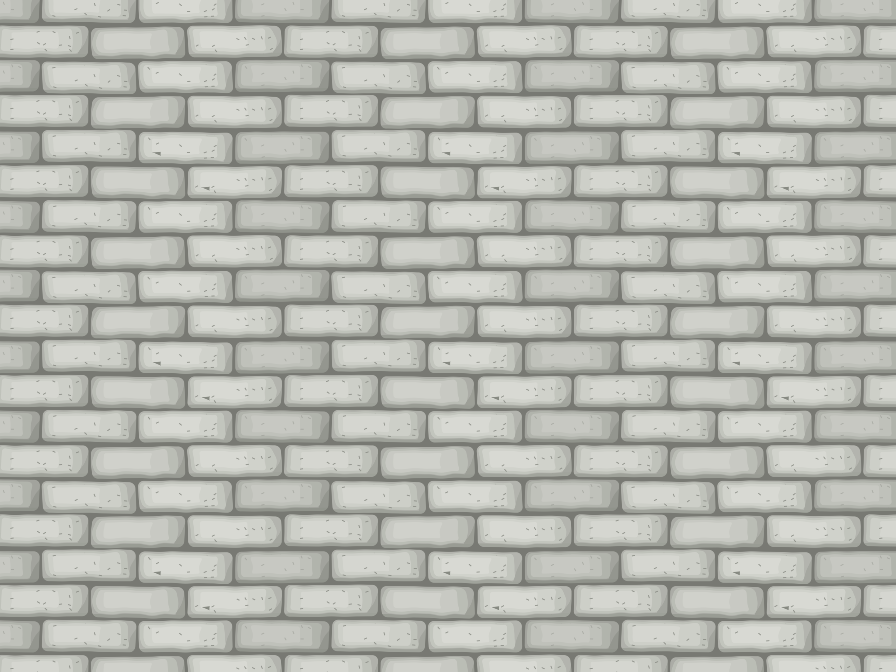
A WebGL 2 fragment shader for this texture:

```glsl
#version 300 es
precision highp float;
// Pale grey brick wall in running bond. Each brick is a wobbly rounded box
// with nested flat tones, a shaded lower right and small flecks. Finish
// cycles every three bricks, and chipped bricks recur every six rows.
// Lengths below are in row heights.
#define ROWS 19.22
#define PITCH 2.761
#define HALF_BRICK vec2(1.338, 0.452)
#define CORNER 0.17
#define FIRST_ROW 0.701
#define EVEN_START 2.569
#define ODD_START 1.168
#define JITTER 0.065
#define WOBBLE 0.07
#define FLECK_CHANCE 0.34

uniform vec2 u_resolution;
out vec4 outColor;

const vec3 MORTAR = vec3(0.47, 0.475, 0.45);
const vec3 SHADE  = vec3(0.62, 0.63, 0.60);
const vec3 RIM    = vec3(0.69, 0.695, 0.67);
const vec3 MIDDLE = vec3(0.75, 0.76, 0.73);
const vec3 FACE   = vec3(0.805, 0.81, 0.785);
const vec3 GLOW   = vec3(0.835, 0.84, 0.815);
const vec3 FLECK  = vec3(0.53, 0.54, 0.51);

float hash(vec2 p) {
  vec3 q = fract(vec3(p.xyx) * 0.1031);
  q += dot(q, q.yzx + 33.33);
  return fract((q.x + q.y) * q.z);
}

float noise(vec2 p) {
  vec2 i = floor(p), f = fract(p);
  f = f * f * (3.0 - 2.0 * f);
  return mix(mix(hash(i), hash(i + vec2(1, 0)), f.x),
             mix(hash(i + vec2(0, 1)), hash(i + vec2(1, 1)), f.x), f.y);
}

float roundBox(vec2 p, vec2 halfSize, float r) {
  vec2 d = abs(p) - halfSize + r;
  return length(max(d, 0.0)) + min(max(d.x, d.y), 0.0) - r;
}

float cover(float d, float aa) {
  return smoothstep(0.5 * aa, -0.5 * aa, d);
}

// One randomly placed, tilted dash in each small grid cell
float flecks(vec2 p, float seed, float aa) {
  vec2 grid = vec2(0.23, 0.17);
  vec2 id = floor(p / grid) + seed * 17.0 + 40.0;
  vec2 q = (fract(p / grid) - 0.5) * grid;
  q -= (vec2(hash(id + 3.1), hash(id + 7.7)) - 0.5) * 0.09;
  float a = (hash(id + 5.3) - 0.65) * 2.0;
  q = mat2(cos(a), -sin(a), sin(a), cos(a)) * q;
  float d = roundBox(q, vec2(0.045, 0.014), 0.012);
  float chance = FLECK_CHANCE * mix(0.45, 1.0, smoothstep(-0.3, 0.7, p.x));
  return cover(d, aa) * step(hash(id), chance);
}

// Dark wedge chipped out of the lower left
float chip(vec2 p, float aa) {
  vec2 q = p - vec2(-0.8, -0.16);
  float d = max(abs(q.y + 0.15 * q.x) - 0.25 * (q.x + 0.13), q.x - 0.09);
  return cover(d, aa);
}

void main() {
  float aa = ROWS / u_resolution.y;
  vec2 wall = gl_FragCoord.xy / u_resolution.y * ROWS;
  wall.y = ROWS - wall.y - FIRST_ROW;

  // Running bond: row, column and position inside the brick
  float row = floor(wall.y);
  float odd = mod(row, 2.0);
  float along = (wall.x - mix(EVEN_START, ODD_START, odd)) / PITCH;
  float kind = mod(floor(along), 3.0);
  vec2 p = vec2((fract(along) - 0.5) * PITCH, 0.5 - fract(wall.y));

  // Placement and outline vary per brick
  vec2 id = vec2(kind, mod(row, 6.0)) + 1.0;
  p.y += (hash(id * 3.7) - 0.5) * JITTER;
  p.y += (hash(id * 5.1) - 0.5) * 0.03 * p.x;
  p.x += (hash(id * 7.3) - 0.5) * 0.12 * p.y;
  float seed = kind + 3.0 * odd;
  vec2 bend = vec2(noise(p * 2.6 + seed * 9.0), noise(p * 2.6 + seed * 9.0 + 50.0)) - 0.5;
  float body = roundBox(p + bend * 0.03, HALF_BRICK, CORNER);

  // Nested tones, brightest left of centre
  vec2 w = p + bend * WOBBLE * vec2(2.0, 1.0);
  float reach = (hash(vec2(seed, 21.0)) - 0.5) * 0.22;
  vec3 c = mix(RIM, SHADE, cover(w.y + 0.36, aa));
  c = mix(c, MIDDLE, cover(roundBox(w - vec2(-0.06, 0.035), vec2(1.2, 0.375), 0.14), aa));
  c = mix(c, SHADE, cover(1.24 - w.x + 0.45 * w.y, aa) * 0.8);
  c = mix(c, FACE, cover(roundBox(w - vec2(-0.13, 0.04), vec2(1.02, 0.31), 0.10), aa));
  c = mix(c, GLOW, cover(roundBox(w - vec2(-0.28 + reach, 0.05), vec2(0.68, 0.23), 0.06), aa));

  // Finish: plain in even rows, darker in odd rows, speckled elsewhere
  float plain = (1.0 - odd) * step(kind, 0.5);
  float dark = odd * step(1.5, kind);
  float bright = 1.0 - abs(kind - 1.0);
  c += 0.012 * bright - 0.02 * plain - 0.055 * dark;
  float inside = cover(roundBox(p, vec2(1.15, 0.34), 0.1), 0.1);
  float marks = flecks(p, seed, aa) * inside * (1.0 - plain) * (1.0 - 0.5 * dark);
  c = mix(c, FLECK, marks * 0.8);
  float chipped = step(abs(mod(row, 6.0) - 3.5), 0.6) * bright;
  c = mix(c, FLECK, chip(p, aa) * chipped);

  outColor = vec4(mix(MORTAR, c, cover(body, aa)), 1.0);
}
```
